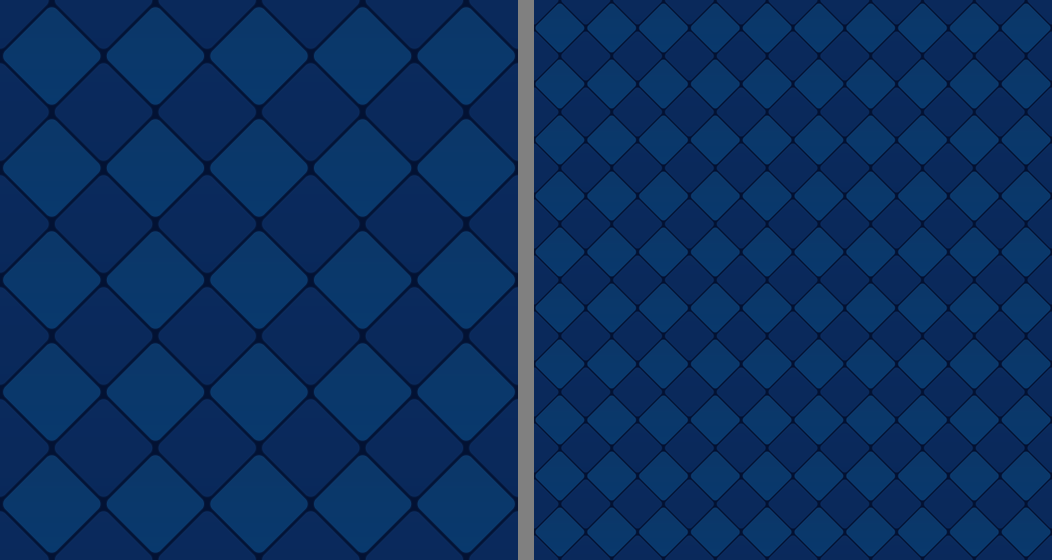
Left: one tile. Right: repeated 2 by 2.
A Shadertoy shader for this pattern:

```glsl
// Argyle-like wall of rounded diamond tiles in two navy tones with dark grout.
// Two interleaved grids of rotated rounded squares are drawn from one distance
// function; each tile has a faint vertical gradient and a soft lit rim.

const vec2  CANVAS        = vec2(0.92578, 1.0);  // proportions, height = 1
const vec2  REPEATS       = vec2(5.0, 5.0);      // whole cells across and down
const float HALF_SIDE     = 0.0652;              // half the side of a tile
const float CORNER_RADIUS = 0.0130;
const float RIM_WIDTH     = 0.0030;
const float RIM_STRENGTH  = 0.014;
const float GROUT_FADE    = 0.0032;              // depth at which grout is darkest

const vec3 LIGHT_TOP    = vec3(0.046, 0.215, 0.408);
const vec3 LIGHT_BOTTOM = vec3(0.032, 0.223, 0.428);
const vec3 DARK_TOP     = vec3(0.042, 0.164, 0.362);
const vec3 DARK_BOTTOM  = vec3(0.036, 0.158, 0.354);
const vec3 GROUT_EDGE   = vec3(0.022, 0.105, 0.255);
const vec3 GROUT_DEEP   = vec3(0.010, 0.070, 0.200);
const vec3 RIM_TINT     = vec3(0.6, 1.0, 1.1);

// Signed distance to a rounded square standing on its corner.
float diamondDistance(vec2 p) {
    vec2 rotated = vec2(p.x + p.y, p.y - p.x) * 0.70711;
    vec2 q = abs(rotated) - (HALF_SIDE - CORNER_RADIUS);
    return length(max(q, 0.0)) + min(max(q.x, q.y), 0.0) - CORNER_RADIUS;
}

// Surface colour of a tile: gradient plus a rim, stronger on the upper sides.
vec3 tileColor(vec2 p, float dist, vec3 top, vec3 bottom) {
    float height = clamp(0.5 + 0.35 * p.y / HALF_SIDE, 0.0, 1.0);
    float rim = smoothstep(-RIM_WIDTH, 0.0, dist) * mix(0.4, 1.0, height);
    return mix(bottom, top, height) + RIM_STRENGTH * rim * RIM_TINT;
}

void mainImage(out vec4 fragColor, in vec2 fragCoord) {
    vec2 uv = fragCoord / iResolution.xy;
    vec2 cell = CANVAS / REPEATS;
    float pixel = max(CANVAS.x / iResolution.x, CANVAS.y / iResolution.y);

    // Light tiles sit at cell centres, dark tiles at cell corners.
    vec2 lightPos = (fract(uv * REPEATS) - 0.5) * cell;
    vec2 darkPos  = (fract(uv * REPEATS + 0.5) - 0.5) * cell;
    float lightDist = diamondDistance(lightPos);
    float darkDist  = diamondDistance(darkPos);

    // Grout deepens away from the tiles.
    float depth = smoothstep(0.0, GROUT_FADE, min(lightDist, darkDist));
    vec3 color = mix(GROUT_EDGE, GROUT_DEEP, depth);

    // Tiles with antialiased edges.
    float lightCover = clamp(0.5 - lightDist / pixel, 0.0, 1.0);
    float darkCover  = clamp(0.5 - darkDist / pixel, 0.0, 1.0);
    color = mix(color, tileColor(darkPos, darkDist, DARK_TOP, DARK_BOTTOM), darkCover);
    color = mix(color, tileColor(lightPos, lightDist, LIGHT_TOP, LIGHT_BOTTOM), lightCover);

    fragColor = vec4(color, 1.0);
}
```
